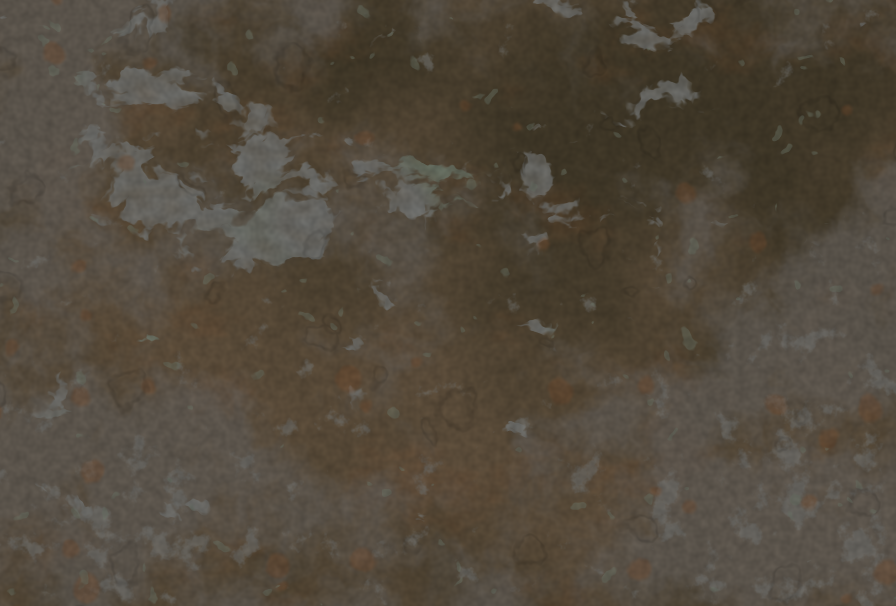
A Shadertoy shader for this texture:

```glsl
// Weathered metal: dark brown patina under grey haze and flaking pale oxide.
// Broad soft regions steer warped gradient noise, which breaks them into
// ragged flakes; scattered cells add pits, rust spots, rings and flecks.

const vec3 DARK_PATINA  = vec3(0.235, 0.205, 0.145);
const vec3 WARM_PATINA  = vec3(0.350, 0.292, 0.222);
const vec3 HAZE_GREY    = vec3(0.362, 0.342, 0.318);
const vec3 OXIDE_GREY   = vec3(0.412, 0.415, 0.405);
const vec3 VERDIGRIS    = vec3(0.390, 0.425, 0.375);
const vec3 RUST         = vec3(0.420, 0.270, 0.160);
const vec2 FLAKE_SCALE  = vec2(6.0, 9.0);
const float FLAKE_EDGE  = 0.13;
const float WARP        = 0.035;
const float GRAIN       = 0.055;

vec2 hash2(vec2 p) {
    vec3 q = fract(vec3(p.xyx) * vec3(0.1031, 0.1030, 0.0973));
    q += dot(q, q.yzx + 33.33);
    return fract((q.xx + q.yz) * q.zy);
}

vec2 gradientAt(vec2 cell) {
    float angle = 6.28318 * hash2(cell).x;
    return vec2(cos(angle), sin(angle));
}

float gradientNoise(vec2 p) {
    vec2 i = floor(p), f = p - i;
    vec2 u = f * f * f * (f * (f * 6.0 - 15.0) + 10.0);
    vec2 e = vec2(1.0, 0.0);
    float low  = mix(dot(gradientAt(i), f), dot(gradientAt(i + e), f - e), u.x);
    float high = mix(dot(gradientAt(i + e.yx), f - e.yx),
                     dot(gradientAt(i + 1.0), f - 1.0), u.x);
    return mix(low, high, u.y);
}

float fbm(vec2 p) {
    float sum = 0.0, amp = 1.0;
    for (int i = 0; i < 5; i++) {
        sum += amp * gradientNoise(p);
        p = mat2(1.6, 1.2, -1.2, 1.6) * p + 17.3;
        amp *= 0.56;
    }
    return sum;
}

// Soft elliptical region, 1 at its centre
float region(vec2 p, vec2 centre, vec2 size) {
    vec2 d = (p - centre) / size;
    return exp(-dot(d, d));
}

// Scattered round marks: x is filled spots, y is thin rings
vec2 scatter(vec2 p, float cells, float density) {
    vec2 g = p * cells, base = floor(g), marks = vec2(0.0);
    for (int y = -1; y <= 1; y++)
    for (int x = -1; x <= 1; x++) {
        vec2 cell = base + vec2(x, y);
        vec2 pick = hash2(cell + 71.7);
        float radius = mix(0.10, 0.32, pick.y);
        float d = length(g - cell - hash2(cell)) - radius;
        float present = step(pick.x, density);
        marks.x = max(marks.x, present * smoothstep(0.07, -0.07, d));
        marks.y = max(marks.y, present * smoothstep(0.07, 0.0, abs(d)));
    }
    return marks;
}

void mainImage(out vec4 fragColor, in vec2 fragCoord) {
    vec2 p = fragCoord / iResolution.y;
    vec2 warp = vec2(fbm(p * 7.0 + 3.1), fbm(p * 7.0 + 41.9));
    vec2 w = p + WARP * warp;

    // Where each layer gathers
    float shade = region(w, vec2(1.28, 0.82), vec2(0.24, 0.17))
                + region(w, vec2(0.95, 0.72), vec2(0.25, 0.22))
                + 0.7 * region(w, vec2(0.60, 0.90), vec2(0.28, 0.08));
    float warmth = region(w, vec2(0.60, 0.36), vec2(0.45, 0.24));
    float lowerHaze = region(w, vec2(0.22, 0.15), vec2(0.36, 0.20))
                    + region(w, vec2(1.30, 0.22), vec2(0.34, 0.27));
    float edgeHaze = region(w, vec2(0.02, 0.75), vec2(0.20, 0.45))
                   + region(w, vec2(1.48, 0.55), vec2(0.13, 0.18))
                   + 0.8 * region(w, vec2(0.40, 1.02), vec2(0.30, 0.10));
    float flakes = region(w, vec2(0.46, 0.67), vec2(0.33, 0.13))
                 + 0.65 * region(w, vec2(0.93, 0.65), vec2(0.10, 0.13))
                 + 0.60 * region(w, vec2(0.20, 0.88), vec2(0.16, 0.16))
                 + 0.70 * region(w, vec2(1.08, 0.98), vec2(0.22, 0.07));

    // Patina, from olive dark to warm brown
    float tone = 0.45 + 0.45 * fbm(p * 3.2 + 9.0) + 0.40 * warmth - 0.50 * shade;
    vec3 color = mix(DARK_PATINA, WARM_PATINA, smoothstep(-0.15, 1.0, tone));
    float rustVeil = smoothstep(0.10, 0.70, fbm(p * vec2(5.0, 7.0) + 23.0));
    color = mix(color, RUST, 0.22 * rustVeil);

    // Diffuse mottled haze
    float haze = fbm(w * 5.5 + 60.0) + 0.75 * lowerHaze + 0.6 * edgeHaze
               - 0.30 * warmth - 0.30 * shade + 0.08;
    color = mix(color, HAZE_GREY, 0.78 * smoothstep(-0.20, 0.75, haze));
    float mottle = fbm(p * 15.0 + 5.0) + 0.45 * lowerHaze - 0.50;
    color = mix(color, OXIDE_GREY, 0.60 * smoothstep(0.0, 0.35, mottle));

    // Ragged oxide flakes, pitted by round dark spots
    vec2 pits = scatter(w, 13.0, 0.32);
    float body = fbm(w * FLAKE_SCALE + 30.0) + 0.85 * flakes - 0.60;
    float flake = smoothstep(0.0, FLAKE_EDGE, body) * (1.0 - 0.85 * pits.x);
    float wear = 0.80 + 0.35 * gradientNoise(p * vec2(24.0, 42.0));
    vec3 oxide = mix(OXIDE_GREY, VERDIGRIS, smoothstep(0.1, 0.5, gradientNoise(p * 6.0)));
    color = mix(color, oxide, flake * wear);

    // Rust spots, faint rings and pale flecks
    vec2 spots = scatter(p + 0.4 * WARP * warp + 5.0, 15.0, 0.10);
    color = mix(color, RUST, 0.38 * spots.x);
    color *= 1.0 - 0.10 * scatter(w + 11.0, 11.0, 0.22).y;
    float flecks = scatter(w + 19.0, 38.0, 0.06).x;
    color = mix(color, VERDIGRIS, 0.45 * flecks);

    // Fine grain
    float grain = gradientNoise(p * 55.0) + 0.8 * gradientNoise(p * 115.0 + 8.0);
    color *= 1.0 + GRAIN * 2.0 * grain;
    fragColor = vec4(color, 1.0);
}
```
